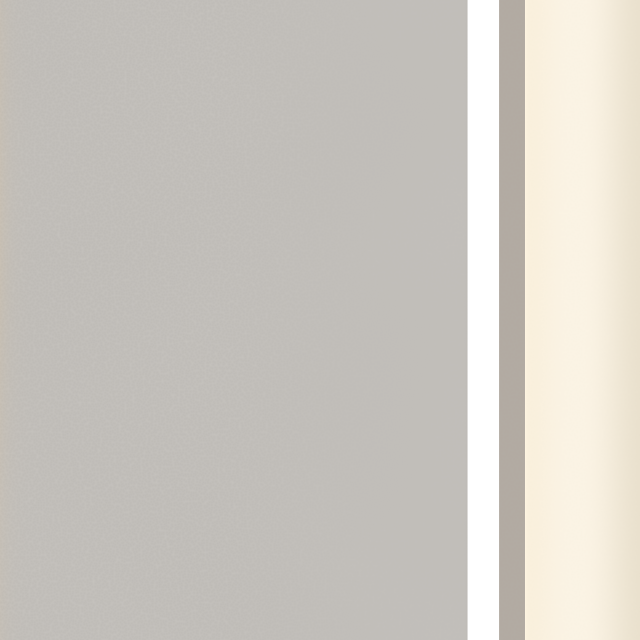
Give the GLSL for this background, as a WebGL 2 fragment shader.

```glsl
#version 300 es
precision highp float;
// Soft grey wall beside a white strip, a taupe reveal and a glowing cream panel.

#define STRIP_LEFT 0.7305
#define STRIP_RIGHT 0.7798
#define PANEL_LEFT 0.8203
#define GRAIN_CELLS 240.0
#define GRAIN_AMOUNT 0.022
#define WALL_COLOR vec3(0.757, 0.745, 0.727)
#define TAUPE_COLOR vec3(0.698, 0.669, 0.637)
#define CREAM_COLOR vec3(0.982, 0.952, 0.893)
#define SHADE_COLOR vec3(0.915, 0.880, 0.805)

uniform vec2 u_resolution;
out vec4 fragColor;

vec2 hash2(vec2 p) {
    vec3 q = fract(p.xyx * vec3(0.1031, 0.1030, 0.0973));
    q += dot(q, q.yzx + 33.33);
    return fract((q.xx + q.yz) * q.zy);
}

// Distance to the nearest scattered point
float cellular(vec2 p) {
    vec2 cell = floor(p), local = fract(p);
    float nearest = 2.0;
    for (int y = -1; y <= 1; y++) {
        for (int x = -1; x <= 1; x++) {
            vec2 offset = vec2(x, y);
            vec2 delta = offset + hash2(cell + offset) - local;
            nearest = min(nearest, dot(delta, delta));
        }
    }
    return sqrt(nearest);
}

// Broad, faint unevenness of the plaster
float mottling(vec2 p) {
    return sin(p.x * 11.0 + 2.0 * sin(p.y * 5.0)) * sin(p.y * 8.0 + p.x * 3.0);
}

// Blend weight of everything right of an edge, one pixel soft
float rightOf(float x, float edge) {
    return clamp((x - edge) * u_resolution.x + 0.5, 0.0, 1.0);
}

vec3 wall(vec2 uv, float grain) {
    vec3 color = WALL_COLOR + 0.002 * mottling(uv);
    // Warm light bleeding in at the left border, strongest above the middle
    float height = (uv.y - 0.62) / 0.35;
    float warmth = exp(-uv.x / 0.014) * (0.5 + 0.5 * exp(-height * height));
    color += warmth * vec3(0.025, 0.005, -0.025);
    // Grain fades toward the smooth side
    float roughness = mix(1.0, 0.15, smoothstep(0.3, 0.65, uv.x));
    color += GRAIN_AMOUNT * roughness * grain;
    // Thin contact shadow at the strip
    return color - 0.025 * exp((min(uv.x, STRIP_LEFT) - STRIP_LEFT) / 0.0015);
}

vec3 panel(vec2 uv, float grain) {
    float across = clamp((uv.x - PANEL_LEFT) / (1.0 - PANEL_LEFT), 0.0, 1.0);
    vec3 color = mix(CREAM_COLOR, SHADE_COLOR, smoothstep(0.5, 1.05, across));
    color -= vec3(0.005, 0.013, 0.030) * (1.0 - smoothstep(0.0, 0.4, across));
    // Bright lip along the inner edge
    color += 0.025 * exp(-across / 0.015);
    return color + 0.2 * GRAIN_AMOUNT * grain;
}

void main() {
    vec2 uv = gl_FragCoord.xy / u_resolution;
    float grain = cellular(uv * GRAIN_CELLS) - 0.5;

    vec3 color = wall(uv, grain);
    color = mix(color, vec3(1.0), rightOf(uv.x, STRIP_LEFT));

    vec3 reveal = TAUPE_COLOR + 0.15 * GRAIN_AMOUNT * grain;
    color = mix(color, reveal, rightOf(uv.x, STRIP_RIGHT));
    color = mix(color, panel(uv, grain), rightOf(uv.x, PANEL_LEFT));

    fragColor = vec4(clamp(color, 0.0, 1.0), 1.0);
}
```
